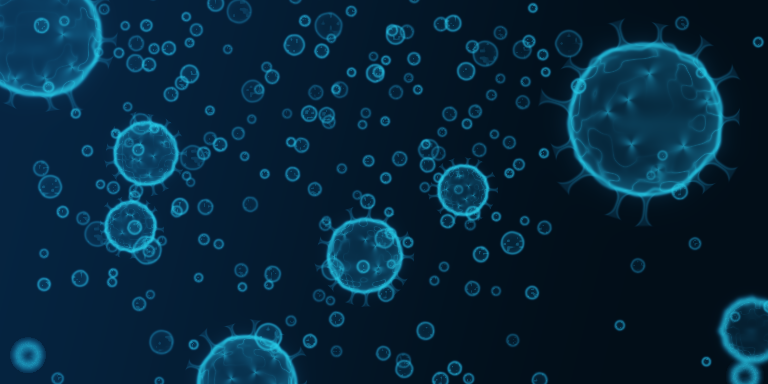
A Shadertoy shader for this background:

```glsl
const vec3 BACK_LIT = vec3(0.022, 0.142, 0.255);
const vec3 BACK_DARK = vec3(0.006, 0.055, 0.095);
const vec3 GLOW_BLUE = vec3(0.10, 0.56, 0.85);
const vec3 GLOW_CYAN = vec3(0.15, 0.82, 0.92);
const float LINE = 0.0032;        // membrane half width
const float SPIKE_COUNT = 13.0;
const float SPIKE_LENGTH = 0.42;  // relative to cell radius
const int STUD_COUNT = 7;
const float TAU = 6.2831853;

// Large cells: centre, radius, defocus
const int CELL_COUNT = 10;
const vec4 CELLS[CELL_COUNT] = vec4[CELL_COUNT](
    vec4(0.10, 0.91, 0.160, 0.001), vec4(1.68, 0.69, 0.198, 0.0),
    vec4(0.38, 0.60, 0.081, 0.0), vec4(0.34, 0.41, 0.064, 0.0),
    vec4(0.95, 0.335, 0.096, 0.0), vec4(1.206, 0.505, 0.064, 0.0),
    vec4(0.643, 0.0, 0.125, 0.0), vec4(1.96, 0.14, 0.078, 0.006),
    vec4(0.073, 0.075, 0.026, 0.012), vec4(1.94, 0.02, 0.028, 0.009));

vec2 hash22(vec2 p) {
    vec3 h = fract(p.xyx * vec3(0.1031, 0.1030, 0.0973));
    h += dot(h, h.yzx + 33.33);
    return fract((h.xx + h.yz) * h.zy);
}

float noise(vec2 p) {
    vec2 i = floor(p), f = fract(p);
    f = f * f * (3.0 - 2.0 * f);
    float low = mix(hash22(i).x, hash22(i + vec2(1, 0)).x, f.x);
    float high = mix(hash22(i + vec2(0, 1)).x, hash22(i + vec2(1, 1)).x, f.x);
    return mix(low, high, f.y);
}

float bell(float x, float width) {
    return exp(-x * x / (width * width));
}

// Small translucent bubble with a thin rim and inner specks
float bubble(vec2 q, float radius, float strength, float seed) {
    float d = length(q);
    float edge = d - radius * (0.97 + 0.06 * noise(q / radius * 2.0 + seed));
    float inside = smoothstep(LINE, -LINE, edge);
    float specks = smoothstep(0.66, 0.9, noise(q / radius * 3.5 + seed));
    float fill = 0.17 + 0.2 * pow(min(d / radius, 1.0), 3.0) + 0.45 * specks;
    return strength * (0.85 * bell(edge, LINE) + inside * fill);
}

float crowdDensity(vec2 c) {
    float sides = smoothstep(0.0, 0.35, c.x) * (1.0 - 0.87 * smoothstep(1.25, 1.6, c.x));
    return sides * mix(0.5, 1.0, smoothstep(0.0, 0.35, c.y));
}

// Jittered grid of bubbles
float crowd(vec2 p, float pitch, vec2 radii, float share, float seed) {
    float light = 0.0;
    for (int j = -1; j <= 1; j++)
    for (int i = -1; i <= 1; i++) {
        vec2 id = floor(p / pitch) + vec2(i, j);
        vec2 centre = (id + hash22(id + seed)) * pitch;
        vec2 pick = hash22(id + seed + 37.0);
        if (pick.x < share * crowdDensity(centre)) {
            float radius = mix(radii.x, radii.y, pick.y * pick.y);
            float strength = mix(0.35, 0.85, fract(pick.x * 57.0));
            light += bubble(p - centre, radius, strength, pick.y * 50.0);
        }
    }
    return light;
}

// Flared prongs around a unit cell
float spikes(vec2 u, float width, float seed) {
    float sector = floor(atan(u.y, u.x) / TAU * SPIKE_COUNT + 0.5);
    vec2 h = hash22(vec2(mod(sector, SPIKE_COUNT), seed));
    float angle = (sector + 0.5 * (h.x - 0.5)) * TAU / SPIKE_COUNT;
    vec2 axis = vec2(cos(angle), sin(angle));
    float reach = SPIKE_LENGTH * mix(0.55, 1.0, h.y);
    float along = (dot(u, axis) - 1.0) / reach;
    float across = abs(dot(u, vec2(-axis.y, axis.x)) + 0.12 * (h.y - 0.5) * along);
    float flare = 0.018 + 0.075 * pow(abs(along - 0.5) * 2.0, 3.0);
    float span = smoothstep(-0.1, 0.05, along) * smoothstep(1.06, 0.96, along);
    float body = smoothstep(flare + width, flare - width, across);
    return span * (0.22 * body + 0.28 * bell(across - flare, width)) * (1.0 - 0.4 * along);
}

// Three-armed knobs on the face of a unit cell
float studs(vec2 u, float seed) {
    float light = 0.0;
    for (int i = 0; i < STUD_COUNT; i++) {
        vec2 h = hash22(vec2(float(i) * 3.7, seed + 11.0));
        float a = TAU * (float(i) + h.x) / float(STUD_COUNT);
        vec2 q = u - vec2(cos(a), sin(a)) * mix(0.25, 0.85, h.y);
        float arms = 1.0 + 0.65 * cos(3.0 * atan(q.y, q.x) + h.x * TAU);
        light += exp(-length(q) / (0.045 * arms + 0.008));
    }
    return light;
}

float largeCell(vec2 q, float radius, float blur, float seed) {
    vec2 u = q / radius;
    float d = length(u);
    if (d > 1.8) return 0.0;
    vec2 dir = u / max(d, 0.001);
    float width = (LINE + blur) / radius + 0.01;
    float edge = d - 1.0 - 0.07 * (noise(dir * 4.0 + seed) - 0.5);
    float fold = d - 0.97 - 0.13 * (noise(dir * 5.0 + seed + 9.0) - 0.5);
    float inside = smoothstep(width, -width, edge);
    float rim = 0.8 * bell(edge, width) + 0.55 * bell(fold, width);
    // Wrinkled membrane, denser toward the limb
    vec2 wrap = u * (1.0 + 0.8 * d * d);
    float vein = pow(1.0 - abs(2.0 * noise(wrap * 3.5 + seed) - 1.0), 7.0);
    float mist = noise(u * vec2(2.2, 4.0) + seed + 5.0);
    float limb = pow(min(d, 1.0), 8.0);
    float body = 0.03 + 0.16 * mist * mist + 0.4 * limb + 0.55 * vein * d * d * d;
    float light = rim + inside * body + 0.13 * exp(-9.0 * max(edge, 0.0));
    if (blur < 0.004) light += inside * 0.85 * studs(u, seed) + spikes(u, width * 0.7, seed);
    return light / (1.0 + 65.0 * blur);
}

void mainImage(out vec4 fragColor, in vec2 fragCoord) {
    vec2 p = fragCoord / iResolution.y;
    // Backdrop lit from the upper left
    float shade = smoothstep(0.0, 1.9, p.x + 0.25 * (1.0 - p.y));
    vec3 back = mix(BACK_LIT, BACK_DARK, shade);

    float light = crowd(p, 0.07, vec2(0.010, 0.018), 0.7, 3.0);
    light += crowd(p, 0.12, vec2(0.018, 0.036), 0.55, 71.0);
    for (int i = 0; i < CELL_COUNT; i++) {
        vec4 cell = CELLS[i];
        light += largeCell(p - cell.xy, cell.z, cell.w, float(i) * 17.3 + 20.0);
    }
    light = 1.0 - exp(-1.15 * light);
    fragColor = vec4(mix(back, mix(GLOW_BLUE, GLOW_CYAN, light), light), 1.0);
}
```
